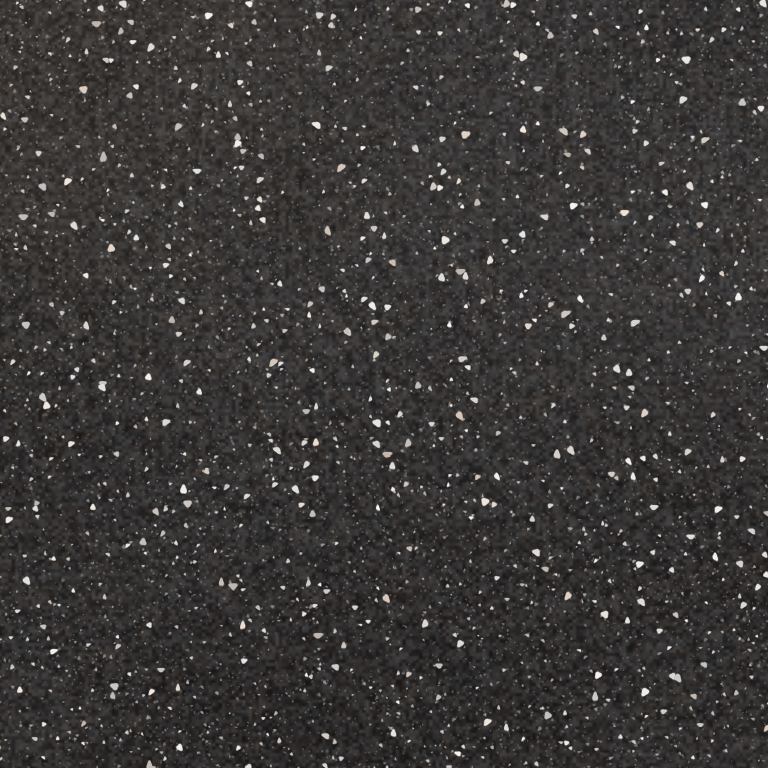
Write a WebGL 2 fragment shader that draws this texture.

```glsl
#version 300 es
precision highp float;
// Dark speckled stone: a charcoal ground with fine grain and slow cloudy shading,
// strewn with three sizes of pale chips. Each size is a jittered grid of
// randomly turned, slightly lumpy ellipses.

#define GROUND_COLOR vec3(0.198, 0.190, 0.188)
#define GRAIN_CELLS 230.0
#define GRAIN_CONTRAST 0.19
#define CLOUD_CONTRAST 0.055
#define VERTICAL_SHADE 0.040
#define EDGE_SOFTNESS 0.0012
#define DUST_CELLS 140.0
#define DUST_SHARE 0.40
#define GRIT_CELLS 72.0
#define GRIT_SHARE 0.36
#define CHIP_CELLS 42.0
#define CHIP_SHARE 0.42

uniform vec2 u_resolution;
out vec4 outColor;

float hash(vec2 p) {
    return fract(sin(dot(p, vec2(127.1, 311.7))) * 43758.5453);
}

float valueNoise(vec2 p) {
    vec2 cell = floor(p);
    vec2 f = fract(p);
    f = f * f * (3.0 - 2.0 * f);
    float low = mix(hash(cell), hash(cell + vec2(1.0, 0.0)), f.x);
    float high = mix(hash(cell + vec2(0.0, 1.0)), hash(cell + vec2(1.0, 1.0)), f.x);
    return mix(low, high, f.y);
}

float cloud(vec2 p) {
    float sum = 0.0;
    float weight = 0.5;
    for (int octave = 0; octave < 4; octave++) {
        sum += weight * valueNoise(p);
        p = p * 2.03 + 17.3;
        weight *= 0.5;
    }
    return sum;
}

// One size of chips: rgb is the chip colour, a its coverage.
// radii and tones hold the smallest and largest value.
vec4 scatter(vec2 uv, float cells, float share, vec2 radii, vec2 tones, float seed) {
    vec2 p = uv * cells;
    vec2 home = floor(p);
    float soft = max(EDGE_SOFTNESS, 0.6 / u_resolution.y);
    vec4 result = vec4(0.0);
    for (int j = -1; j <= 1; j++) {
        for (int i = -1; i <= 1; i++) {
            vec2 cell = home + vec2(i, j);
            vec2 key = cell + seed;
            vec2 center = cell + vec2(hash(key + 3.1), hash(key + 7.7));
            float crowding = 0.55 + 0.9 * valueNoise(center / cells * 13.0 + seed);
            if (hash(key) > share * crowding) continue;

            // Turn and stretch the offset, then measure to a wavy rim.
            float size = hash(key + 11.3);
            float angle = 6.2832 * hash(key + 19.9);
            float stretch = 1.0 + 0.32 * hash(key + 23.5);
            vec2 offset = (p - center) / cells;
            float c = cos(angle);
            float s = sin(angle);
            vec2 q = vec2(c * offset.x + s * offset.y, c * offset.y - s * offset.x);
            q *= vec2(1.0 / stretch, stretch);
            float lump = 1.0 + 0.14 * sin(3.0 * atan(q.y, q.x + 1e-6) + angle * 5.0);
            float radius = mix(radii.x, radii.y, size * size) * lump;
            float coverage = smoothstep(soft, -soft, length(q) - radius);

            if (coverage > result.a) {
                float tone = mix(tones.x, tones.y, hash(key + 31.7));
                float warmth = pow(hash(key + 41.3), 4.0);
                vec3 tint = mix(vec3(1.0, 0.993, 0.98), vec3(1.0, 0.92, 0.86), warmth);
                result = vec4(tone * tint, coverage);
            }
        }
    }
    return result;
}

void main() {
    vec2 uv = gl_FragCoord.xy / u_resolution.y;

    // Ground: slow shading, lighter above, plus fine mottled grain.
    float shade = CLOUD_CONTRAST * (cloud(uv * 3.1 + 5.0) - 0.47);
    shade += VERTICAL_SHADE * (smoothstep(0.1, 0.85, uv.y) - 0.5);
    float grain = 0.7 * valueNoise(uv * GRAIN_CELLS) + 0.3 * valueNoise(uv * GRAIN_CELLS * 0.47 + 31.0);
    vec3 color = GROUND_COLOR + shade + GRAIN_CONTRAST * (grain - 0.5);

    // Faint brown and blue drift in the ground.
    color += vec3(0.010, 0.0, -0.010) * (valueNoise(uv * 60.0 + 9.0) - 0.45);
    color += vec3(0.008, 0.001, -0.008) * smoothstep(0.7, 0.0, distance(uv, vec2(0.0, 1.0)));

    // Chips, from dust to the largest.
    vec4 dust = scatter(uv, DUST_CELLS, DUST_SHARE, vec2(0.0007, 0.0018), vec2(0.27, 0.46), 13.0);
    vec4 grit = scatter(uv, GRIT_CELLS, GRIT_SHARE, vec2(0.0010, 0.0024), vec2(0.40, 0.78), 57.0);
    vec4 chip = scatter(uv, CHIP_CELLS, CHIP_SHARE, vec2(0.0017, 0.0052), vec2(0.74, 0.97), 91.0);
    color = mix(color, dust.rgb, dust.a);
    color = mix(color, grit.rgb, grit.a);
    color = mix(color, chip.rgb, chip.a);

    outColor = vec4(clamp(color, 0.0, 1.0), 1.0);
}
```
